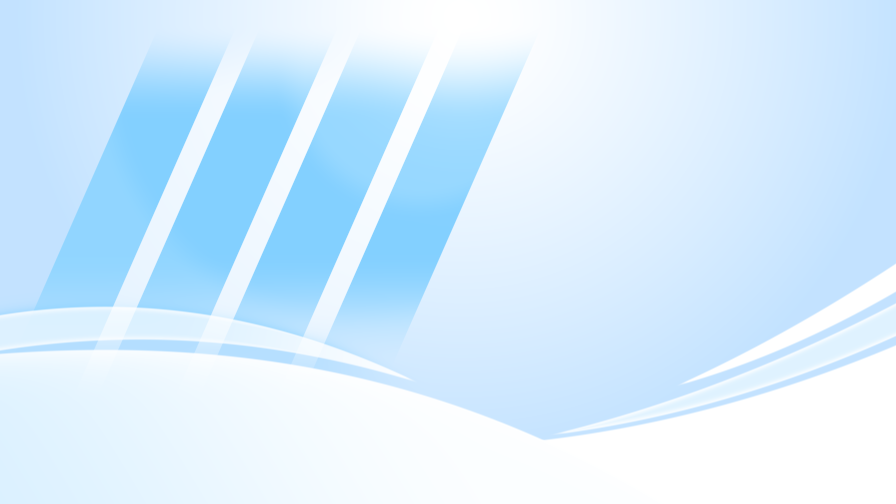
This background is drawn by a Shadertoy shader. Its source:

```glsl
// Pale blue backdrop: a radial glow, four slanted translucent bars, and
// glossy waves sweeping in from both sides. Every wave edge is a polynomial
// height curve; layers are blended from back to front in canvas-height units.

#define GLOW_CENTER vec2(0.915, 0.965)
#define GLOW_RADIUS 0.88
#define BAR_SLANT   0.44
#define BAR_FIRST   0.415
#define BAR_PERIOD  0.2018
#define BAR_WIDTH   0.154
#define EDGE_BLUR   0.0025
#define RIM_WIDTH   0.007

const vec3 WHITE = vec3(1.0);
const vec3 HAZE  = vec3(0.765, 0.888, 1.0);
const vec3 SKY   = vec3(0.515, 0.815, 1.0);
const vec3 PALE  = vec3(0.875, 0.95, 1.0);
const vec3 STRIP = vec3(0.70, 0.87, 1.0);

// Soft coverage of the region where d is positive
float cover(float d) {
    float blur = max(EDGE_BLUR, 0.8 / iResolution.y);
    return smoothstep(-blur, blur, d);
}

// Quadratic edge: height, slope and bend at u = 0
float curve(float u, float height, float slope, float bend) {
    return height - u * (slope + bend * u);
}

// Region between an upper and a lower edge
float band(float y, float upper, float lower) {
    return cover(upper - y) * cover(y - lower) * cover(upper - lower - 0.002);
}

// Bright line just inside an edge
float rim(float d) {
    return exp(-pow(d / RIM_WIDTH, 2.0));
}

// Coverage of repeated slanted stripes, numbered 0 to last
float stripes(float s, float first, float width, float last) {
    float k = clamp(round((s - first) / BAR_PERIOD), 0.0, last);
    float d = 0.5 * width - abs(s - first - k * BAR_PERIOD);
    float aa = 0.8 / iResolution.y;
    return smoothstep(-aa, aa, d);
}

vec3 backdrop(vec2 p) {
    float t = clamp(distance(p, GLOW_CENTER) / GLOW_RADIUS, 0.0, 1.0);
    return mix(WHITE, HAZE, pow(t, 1.25));
}

vec3 addBars(vec3 col, vec2 p, float s) {
    // Two large discs lighten the bars from outside and inside
    float outer = smoothstep(-0.02, 0.05, distance(p, vec2(0.706, 0.861)) - 0.48);
    float inner = 1.0 - smoothstep(-0.06, 0.01, distance(p, vec2(0.833, 0.85)) - 0.28);
    vec3 tint = mix(SKY, vec3(0.65, 0.87, 1.0), max(0.4 * outer, 0.55 * inner));
    float fade = smoothstep(0.26, 0.5, p.y) * (1.0 - smoothstep(0.76, 0.95, p.y));
    col = mix(col, tint, fade * stripes(s, BAR_FIRST, BAR_WIDTH, 3.0));
    float glow = exp(-pow(distance(p, GLOW_CENTER) / 0.17, 2.0));
    return mix(col, WHITE, 0.55 * glow);
}

vec3 addRightWaves(vec3 col, vec2 p) {
    float u = iResolution.x / iResolution.y - p.x;
    float ribbonTop = curve(u, 0.4769, 0.66, -0.238);
    float ribbonLow = curve(u, 0.4213, 0.58, -0.346);
    float glassTop  = curve(u, 0.3981, 0.52, -0.203);
    float glassLow  = curve(u, 0.3333, 0.45, -0.238);
    float hillTop   = curve(u, 0.3148, 0.42, -0.216);

    col = mix(col, WHITE, band(p.y, ribbonTop, ribbonLow));
    float shine = max(rim(glassTop - p.y), rim(p.y - glassLow));
    col = mix(col, mix(PALE, WHITE, 0.8 * shine), band(p.y, glassTop, glassLow));
    return mix(col, WHITE, cover(hillTop - p.y));
}

vec3 addLeftWaves(vec3 col, vec2 p) {
    float u = p.x - 0.208;
    float glassTop = curve(u, 0.3912, 0.0, 0.389);
    float glassLow = curve(p.x - 0.278, 0.3264, 0.0, 0.281);
    float hillTop  = curve(u, 0.3056, 0.0, 0.194 + 0.0485 * u);
    float fade = 1.0 - smoothstep(0.55, 0.86, p.x);

    // Blue shade above the glass band and below it
    float above = p.y - glassTop;
    col = mix(col, SKY, 0.5 * fade * cover(above) * exp(-max(above, 0.0) / 0.009));
    col = mix(col, STRIP, 0.85 * fade * band(p.y, glassLow, hillTop));

    float shine = max(rim(glassTop - p.y), rim(p.y - glassLow));
    vec3 glass = mix(PALE, WHITE, max(0.75 * shine, smoothstep(0.3, 0.85, p.x)));
    col = mix(col, glass, 0.92 * band(p.y, glassTop, glassLow));

    // Front hill brightens to the right and along its crest
    float depth = hillTop - p.y;
    float light = smoothstep(-0.2, 1.05, p.x + 0.6 * p.y);
    vec3 hill = mix(vec3(0.85, 0.94, 1.0), vec3(0.985, 0.995, 1.0), light);
    hill = mix(hill, WHITE, 0.7 * exp(-max(depth, 0.0) / 0.03));
    return mix(col, hill, cover(depth));
}

void mainImage(out vec4 fragColor, in vec2 fragCoord) {
    vec2 p = fragCoord / iResolution.y;
    float s = p.x + BAR_SLANT * (1.0 - p.y);

    vec3 col = addBars(backdrop(p), p, s);
    col = addRightWaves(col, p);
    col = addLeftWaves(col, p);

    // White streaks between the bars run on over the left waves
    float streak = stripes(s, BAR_FIRST + 0.5 * BAR_PERIOD, BAR_PERIOD - BAR_WIDTH, 2.0);
    float fade = smoothstep(0.2, 0.4, p.y) * (1.0 - smoothstep(0.8, 0.95, p.y));
    col = mix(col, WHITE, 0.6 * streak * fade);

    fragColor = vec4(col, 1.0);
}
```
